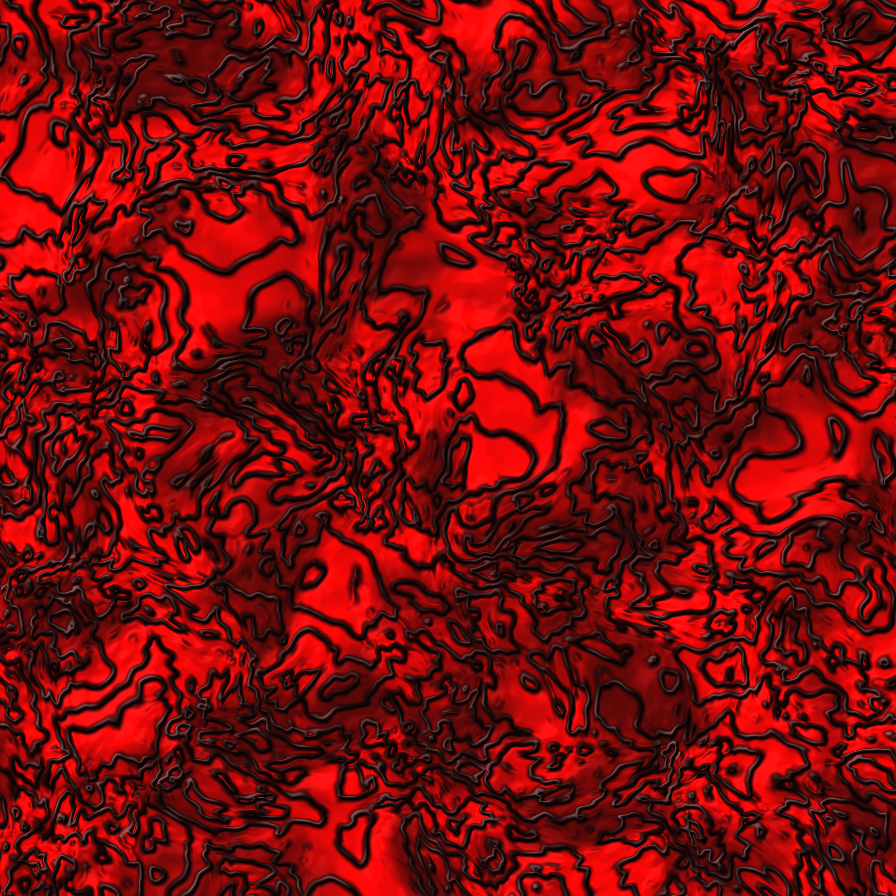
Give the GLSL for this texture, as a Shadertoy shader.

```glsl
// Crinkled red lacquer: glossy islands cut apart by dark, winding creases.
// The creases are level lines of warped gradient noise, with their width kept
// even by dividing by the slope; thin grey glints run along their lit side.

float gradientDot(vec2 cell, vec2 offset) {
    float angle = 6.2832 * fract(sin(dot(cell, vec2(127.1, 311.7))) * 43758.5);
    return dot(vec2(cos(angle), sin(angle)), offset);
}

// Gradient noise, roughly -0.7 to 0.7
float noise(vec2 p) {
    vec2 i = floor(p), f = p - i;
    vec2 u = f * f * f * (f * (f * 6.0 - 15.0) + 10.0);
    vec2 x = vec2(1.0, 0.0);
    return mix(mix(gradientDot(i, f), gradientDot(i + x.xy, f - x.xy), u.x),
               mix(gradientDot(i + x.yx, f - x.yx), gradientDot(i + x.xx, f - x.xx), u.x), u.y);
}

// Bends the plane so that the islands stretch and swirl
vec2 warp(vec2 p) {
    p += 0.06 * vec2(noise(p * 5.0 + 3.7), noise(p * 5.0 + 41.3));
    return p + 0.018 * vec2(noise(p * 14.0 + 17.1), noise(p * 14.0 + 63.9));
}

// Calm regions carry little detail and open into wide islands
float calmness(vec2 p) {
    return smoothstep(0.05, 0.45, noise(p * 6.0 + 8.3));
}

// Height whose whole-number levels are the creases
float relief(vec2 p) {
    vec2 q = warp(p);
    float gain = mix(0.56, 0.28, calmness(q));
    float sum = 0.0, amplitude = 3.4;
    mat2 turn = mat2(1.6, 1.2, -1.2, 1.6);
    q *= 9.0;
    for (int octave = 0; octave < 4; octave++) {
        sum += amplitude * noise(q);
        q = turn * q + 19.7;
        amplitude *= gain;
    }
    return sum;
}

void mainImage(out vec4 fragColor, in vec2 fragCoord) {
    vec2 p = fragCoord / iResolution.y;
    float pixel = 1.0 / iResolution.y;

    // Slope of the relief and signed distance to the nearest crease
    float e = 0.001;
    float height = relief(p);
    vec2 slope = vec2(relief(p + vec2(e, 0.0)), relief(p + vec2(0.0, e))) - height;
    slope /= e;
    float steepness = length(slope) + 5.0;
    float crease = (height - round(height)) / steepness;
    float facing = dot(slope / steepness, normalize(vec2(-0.6, 0.8)));

    // Uneven red tone, smoky and dim near the middle
    vec2 q = warp(p);
    float calm = calmness(q);
    float middle = 1.0 - smoothstep(0.1, 0.5, length(p - vec2(0.48, 0.5)));
    float murk = smoothstep(-0.3, 0.5, noise(p * 4.0 + 5.1) + 0.35 * middle);
    float patches = noise(q * 8.0 + 27.0) + 0.6 * noise(q * 21.0 + 51.0);
    float tone = smoothstep(-0.45, 0.4, patches + 0.5 * calm + 0.12 - 0.3 * murk);
    tone = mix(0.3, 1.0, tone);

    // Islands rise softly out of the creases
    float island = smoothstep(0.001, 0.0075, abs(crease));
    float red = 0.13 + 0.87 * island * tone;
    red *= 1.0 + 0.12 * facing * island;

    // Black shadow on the far side of each crease
    float width = max(0.0016, pixel);
    float shadow = exp(-pow((crease + 0.002 * facing) / width, 2.0));
    red *= 1.0 - 0.7 * shadow;
    vec3 color = vec3(red, 0.02 * (1.0 - shadow) + 0.01, 0.02 * (1.0 - shadow) + 0.01);

    // Broken grey glints along the lit side
    float thin = max(0.0011, 0.6 * pixel);
    float glint = exp(-pow((crease - 0.0022 * facing) / thin, 2.0));
    glint *= smoothstep(-0.35, 0.4, noise(p * 34.0 + 9.0)) * (0.45 + 0.55 * abs(facing));
    glint *= mix(1.0, 0.6, middle);
    color += glint * vec3(0.42, 0.36, 0.37);

    // Faint sheen on wide islands
    float sheen = smoothstep(0.45, 0.95, facing) * island * tone;
    color += sheen * vec3(0.08, 0.06, 0.06);

    fragColor = vec4(clamp(color, 0.0, 1.0), 1.0);
}
```
